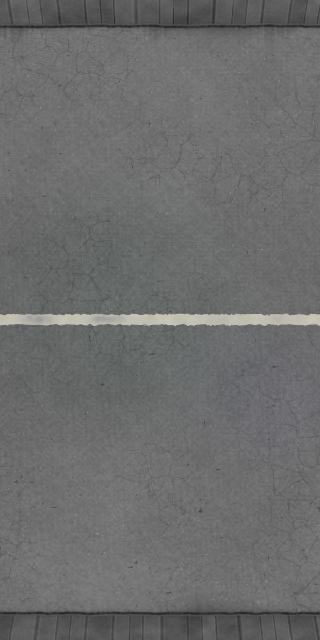
Write a WebGL 2 fragment shader that draws this texture.

```glsl
#version 300 es
precision highp float;
// Worn asphalt road crossed by one pale painted line, with slab kerbs at both ends.
// Layered value noise gives tone and grain, cell borders give the cracks,
// and noisy distances to horizontal lines give the paint and the dirty gutters.
uniform vec2 u_resolution;
out vec4 fragColor;

float hash(vec2 p) {
  return fract(sin(dot(p, vec2(127.1, 311.7))) * 43758.545);
}

float noise(vec2 p) {
  vec2 i = floor(p), f = fract(p);
  f = f * f * (3.0 - 2.0 * f);
  return mix(mix(hash(i), hash(i + vec2(1, 0)), f.x),
             mix(hash(i + vec2(0, 1)), hash(i + vec2(1, 1)), f.x), f.y);
}

float fbm(vec2 p) {
  float sum = 0.0, amp = 0.5;
  for (int i = 0; i < 5; i++) {
    sum += amp * noise(p);
    p = p * 2.03 + 17.3;
    amp *= 0.5;
  }
  return sum;
}

// Gap between the two nearest cell points: zero along the cell borders.
float cellBorder(vec2 p) {
  vec2 cell = floor(p);
  float near = 9.0, next = 9.0;
  for (int y = -1; y <= 1; y++)
    for (int x = -1; x <= 1; x++) {
      vec2 c = cell + vec2(x, y);
      float d = length(c + vec2(hash(c), hash(c + 41.7)) - p);
      next = min(next, max(near, d));
      near = min(near, d);
    }
  return next - near;
}

// Soft elliptical spot.
float blob(vec2 p, vec2 centre, vec2 size) {
  vec2 d = (p - centre) / size;
  return exp(-dot(d, d));
}

vec3 asphalt(vec2 p, float edge) {
  // Broad tone: worn and lighter toward the ends, darker beside the line
  float tone = mix(0.415, 0.447, smoothstep(0.95, 0.4, edge));
  tone += 0.05 * (fbm(p * vec2(3.5, 3.0) + 4.0) - 0.48);
  tone += 0.04 * (fbm(p * 14.0) - 0.48);
  tone -= 0.025 * blob(p, vec2(0.27, 1.23), vec2(0.22, 0.16));
  tone -= 0.022 * blob(p, vec2(0.33, 0.78), vec2(0.25, 0.14));
  tone -= 0.020 * blob(p, vec2(0.78, 0.47), vec2(0.20, 0.20));
  tone += 0.018 * blob(p, vec2(0.40, 0.20), vec2(0.40, 0.08));

  // Fine cracks, present only in patches
  vec2 bent = p + 0.035 * vec2(fbm(p * 18.0), fbm(p * 18.0 + 31.0));
  float patches = smoothstep(0.42, 0.65, fbm(p * 4.0 + 9.0) + 0.12 * smoothstep(0.6, 0.95, p.x));
  tone -= 0.045 * patches * smoothstep(0.07, 0.0, cellBorder(bent * 13.0));
  tone -= 0.030 * patches * smoothstep(0.09, 0.0, cellBorder(bent * 25.0 + 7.0));

  // Grit, pale chips and dark pits
  tone += 0.055 * (noise(p * 240.0) - 0.5) + 0.03 * (noise(p * 115.0) - 0.5);
  tone += 0.09 * smoothstep(0.90, 1.0, noise(p * 150.0 + 60.0));
  tone -= 0.12 * smoothstep(0.93, 1.0, noise(p * 75.0 + 20.0));

  // Faint green and violet casts
  vec3 tint = vec3(-0.012, 0.004, 0.0) * (blob(p, vec2(0.38, 1.15), vec2(0.25, 0.2))
            + blob(p, vec2(0.45, 0.88), vec2(0.3, 0.15)));
  tint += vec3(-0.002, -0.004, 0.018) * blob(p, vec2(0.85, 0.75), vec2(0.2, 0.17));
  return vec3(tone) + tint;
}

vec3 kerb(vec2 p, float edge, float side) {
  // Uneven slabs, each with its own shade and a thin dark joint
  float u = p.x * 17.0 + 0.25 + 0.5 * side + (p.x - 0.5) * edge * 6.0;
  u += 0.25 * sin(u * 1.7 + side * 2.0);
  float slab = floor(u), toJoint = min(fract(u), 1.0 - fract(u));
  float tone = mix(0.355, 0.315, smoothstep(0.01, 0.075, edge));
  tone += 0.065 * (hash(vec2(slab, side + 3.0)) - 0.5);
  tone += 0.10 * (fbm(p * vec2(22.0, 32.0)) - 0.48) + 0.03 * (noise(p * 220.0) - 0.5);
  tone -= 0.11 * smoothstep(0.08, 0.01, toJoint) * (0.4 + 0.6 * hash(vec2(slab, side)));
  tone += 0.025 * smoothstep(0.16, 0.09, toJoint) * smoothstep(0.05, 0.09, toJoint);
  return vec3(tone);
}

void main() {
  vec2 p = gl_FragCoord.xy / u_resolution * vec2(1.0, 2.0);
  float edge = min(p.y, 2.0 - p.y), side = step(1.0, p.y);
  vec3 color = asphalt(p, edge);

  // Kerb strips
  float wobble = 0.008 * (fbm(vec2(p.x * 25.0, side * 7.0)) - 0.48);
  color = mix(kerb(p, edge, side), color, smoothstep(0.071, 0.080, edge + wobble));

  // Gutter: ragged dark seam with grime streaking onto the road
  float seam = edge - 0.083 + wobble;
  float streak = noise(vec2(p.x * 130.0, side * 9.0 + 2.0));
  float grime = 0.006 + 0.030 * streak * smoothstep(0.35, 0.7, fbm(vec2(p.x * 6.0, side * 5.0)))
              + 0.014 * blob(vec2(p.x, 0.0), vec2(0.7, 0.0), vec2(0.12, 1.0));
  color *= 1.0 - 0.32 * exp(-max(seam, 0.0) / grime) * smoothstep(-0.015, 0.0, seam);
  color *= 1.0 - 0.50 * smoothstep(0.0065, 0.001, abs(seam)) * (0.55 + 0.45 * streak);

  // Painted line with chipped borders and grey scuffs
  float chips = 0.006 * (noise(p * 75.0) - 0.5) + 0.004 * (noise(p * 170.0) - 0.5);
  float paint = smoothstep(0.0022, -0.0022, abs(p.y - 1.001) - 0.0165 + chips);
  float scuff = blob(p, vec2(0.115, 1.003), vec2(0.045, 0.018)) + 0.8 * blob(p, vec2(0.33, 1.004), vec2(0.05, 0.014))
              + 0.35 * blob(p, vec2(0.69, 1.0), vec2(0.06, 0.02)) + 0.45 * blob(p, vec2(0.87, 1.0), vec2(0.025, 0.02));
  vec3 cream = vec3(0.775, 0.765, 0.715) + 0.07 * (fbm(p * 40.0) - 0.48);
  cream = mix(cream, vec3(0.59, 0.59, 0.60), clamp(scuff * 1.5 * fbm(p * 30.0 + 5.0), 0.0, 0.85));
  color = mix(color, cream, paint * 0.97);

  fragColor = vec4(color, 1.0);
}
```
